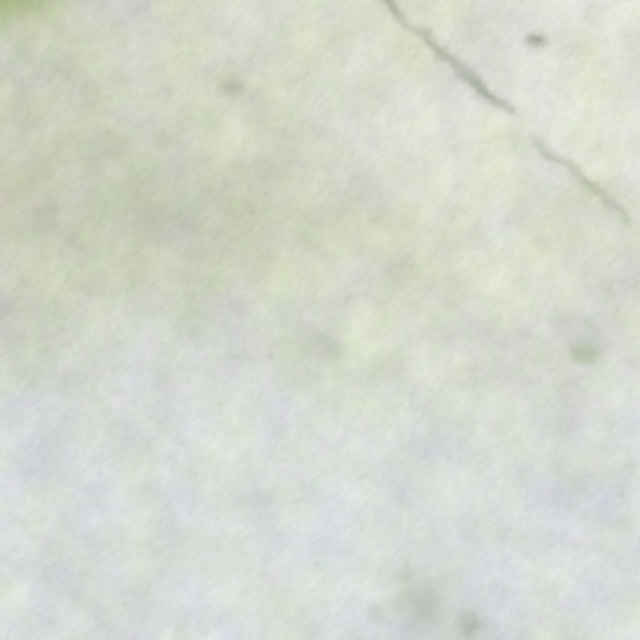
This texture is drawn by a three.js fragment shader. Its source:

```glsl
// Pale weathered plaster: a cool lower half fades into warm, mossy stains above.
// Broad tint fields carry layered noise mottling, slanted fine grain,
// scattered smudges and one soft broken crack near the upper right.
varying vec2 vUv;

const vec3 COOL_PLASTER = vec3(0.842, 0.864, 0.850);
const vec3 WARM_PLASTER = vec3(0.838, 0.850, 0.793);
const vec3 BRIGHT_PLASTER = vec3(0.890, 0.898, 0.850);
const vec3 MOSS_STAIN = vec3(0.755, 0.775, 0.690);
const vec3 CORNER_MOSS = vec3(0.610, 0.660, 0.460);
const vec3 RUST_STAIN = vec3(0.760, 0.745, 0.690);
const vec3 DIRT = vec3(0.580, 0.610, 0.550);
const vec3 GREEN_DIRT = vec3(0.600, 0.680, 0.510);

float hash(vec2 p) {
  vec3 q = fract(vec3(p.xyx) * 0.1031);
  q += dot(q, q.yzx + 33.33);
  return fract((q.x + q.y) * q.z);
}

float noise(vec2 p) {
  vec2 cell = floor(p);
  vec2 f = fract(p);
  f = f * f * (3.0 - 2.0 * f);
  float low = mix(hash(cell), hash(cell + vec2(1.0, 0.0)), f.x);
  float high = mix(hash(cell + vec2(0.0, 1.0)), hash(cell + 1.0), f.x);
  return mix(low, high, f.y);
}

// Layered noise centred on zero.
float fbm(vec2 p) {
  float sum = 0.0;
  float amplitude = 0.5;
  for (int i = 0; i < 4; i++) {
    sum += amplitude * (noise(p) - 0.5);
    p = mat2(0.8, 0.6, -0.6, 0.8) * p * 2.03 + 17.3;
    amplitude *= 0.55;
  }
  return sum;
}

// Soft elliptical stain, 1 at its centre.
float stain(vec2 p, vec2 centre, vec2 radius) {
  vec2 d = (p - centre) / radius;
  return exp(-dot(d, d));
}

// Soft line between two points.
float crackLine(vec2 p, vec2 a, vec2 b, float width) {
  vec2 ab = b - a;
  float t = clamp(dot(p - a, ab) / dot(ab, ab), 0.0, 1.0);
  float d = length(p - a - ab * t) / width;
  return exp(-d * d);
}

// Sparse faint smudges, one candidate in each grid cell.
float smudges(vec2 p, float cells, float seed) {
  float sum = 0.0;
  vec2 g = p * cells;
  for (int y = -1; y <= 1; y++) {
    for (int x = -1; x <= 1; x++) {
      vec2 cell = floor(g) + vec2(float(x), float(y));
      vec2 key = cell + seed;
      vec2 centre = cell + vec2(hash(key + 3.1), hash(key + 41.7));
      float radius = mix(0.10, 0.24, hash(key + 73.9));
      float strength = smoothstep(0.55, 1.0, hash(key + 19.3));
      sum += strength * stain(g, centre, vec2(radius * 1.2, radius));
    }
  }
  return sum;
}

// Broad tints from the cool floor to the mossy top left.
vec3 plasterTint(vec2 p) {
  vec2 q = p + 0.20 * vec2(fbm(p * 4.0), fbm(p * 4.0 + 31.0));
  vec3 tint = mix(COOL_PLASTER, WARM_PLASTER, smoothstep(0.30, 0.66, q.y + 0.06 * q.x));
  tint = mix(tint, BRIGHT_PLASTER, 0.85 * stain(q, vec2(1.0, 0.92), vec2(0.34, 0.30)));
  tint = mix(tint, BRIGHT_PLASTER, 0.45 * stain(q, vec2(0.32, 0.92), vec2(0.13, 0.12)));
  tint = mix(tint, MOSS_STAIN, 0.72 * stain(q, vec2(0.10, 0.63), vec2(0.36, 0.18)));
  tint = mix(tint, MOSS_STAIN, 0.35 * stain(q, vec2(0.08, 0.86), vec2(0.20, 0.12)));
  tint = mix(tint, RUST_STAIN, 0.55 * stain(q, vec2(0.02, 0.73), vec2(0.08, 0.06)));
  return mix(tint, CORNER_MOSS, 0.85 * stain(p, vec2(0.0, 1.02), vec2(0.10, 0.06)));
}

void main() {
  vec2 p = vUv;
  vec3 color = plasterTint(p);

  // Mottling in lightness, then in yellow-green against lilac-grey.
  color += 0.085 * fbm(p * 9.0 + 5.0) + 0.075 * fbm(p * 27.0 + 60.0);
  color += vec3(0.02, 0.035, -0.07) * fbm(p * 14.0 + 90.0);
  color += vec3(-0.02, 0.025, -0.04) * fbm(p * 38.0 + 140.0);

  // Fine grain, drawn out along the rising diagonal.
  vec2 slant = vec2(p.x + p.y, p.y - p.x) * 0.7071;
  color += 0.024 * (noise(slant * vec2(85.0, 170.0) + 200.0) - 0.5);
  color += 0.014 * (noise(slant * vec2(180.0, 310.0) + 400.0) - 0.5);

  // Scattered smudges and a few stronger spots.
  vec2 w = p + 0.025 * vec2(fbm(p * 30.0 + 7.0), fbm(p * 30.0 + 53.0));
  color = mix(color, DIRT, 0.16 * smudges(w, 10.0, 11.0) + 0.10 * smudges(w, 21.0, 67.0));
  color = mix(color, DIRT, 0.80 * stain(w, vec2(0.835, 0.937), vec2(0.013, 0.012)));
  color = mix(color, DIRT, 0.42 * stain(w, vec2(0.36, 0.862), vec2(0.018, 0.016)));
  color = mix(color, GREEN_DIRT, 0.45 * stain(w, vec2(0.915, 0.449), vec2(0.022, 0.014)));
  color = mix(color, DIRT, 0.32 * stain(w, vec2(0.66, 0.06), vec2(0.045, 0.05)));
  color = mix(color, DIRT, 0.45 * stain(w, vec2(0.735, 0.02), vec2(0.020, 0.025)));

  // Broken crack falling to the right.
  float crack = crackLine(w, vec2(0.59, 1.01), vec2(0.69, 0.915), 0.010);
  crack = max(crack, crackLine(w, vec2(0.69, 0.915), vec2(0.795, 0.825), 0.010));
  crack = max(crack, 0.65 * crackLine(w, vec2(0.84, 0.78), vec2(0.98, 0.66), 0.011));
  color = mix(color, DIRT, crack * (0.22 + 0.45 * noise(p * 28.0 + 9.0)));

  gl_FragColor = vec4(clamp(color, 0.0, 1.0), 1.0);
}
```
